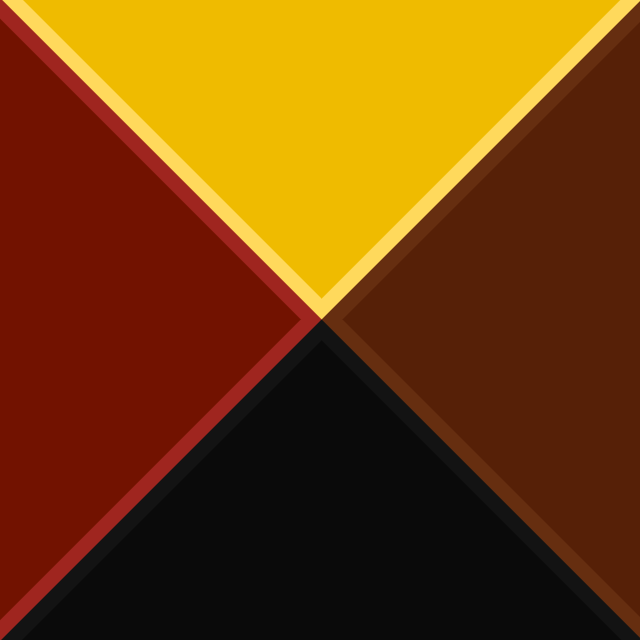
Write a Shadertoy shader that draws this background.

```glsl
const vec2 CENTER = vec2(0.5026, 0.5009);
const float RIM_WIDTH = 0.0325; // measured along the axes

const vec3 GOLD       = vec3(0.937, 0.733, 0.000);
const vec3 GOLD_RIM   = vec3(1.000, 0.851, 0.361);
const vec3 RED        = vec3(0.447, 0.071, 0.000);
const vec3 RED_RIM    = vec3(0.624, 0.145, 0.122);
const vec3 BROWN      = vec3(0.337, 0.125, 0.027);
const vec3 BROWN_RIM  = vec3(0.400, 0.180, 0.063);
const vec3 BLACK      = vec3(0.040);
const vec3 BLACK_RIM  = vec3(0.075);

// Smooth step across zero, about one pixel wide
float edge(float d, float pixel) {
    return smoothstep(-pixel, pixel, d);
}

void mainImage(out vec4 fragColor, in vec2 fragCoord) {
    vec2 p = fragCoord / iResolution.xy - CENTER;
    float pixel = 1.0 / min(iResolution.x, iResolution.y);

    // Signed offsets from the two diagonals
    float falling = p.y + p.x;
    float rising = p.y - p.x;
    float aboveFalling = edge(falling, pixel);
    float aboveRising = edge(rising, pixel);

    // Rim to fill, by depth inside each wedge
    float depth = min(abs(falling), abs(rising));
    float fill = edge(depth - RIM_WIDTH, pixel);
    vec3 top = mix(GOLD_RIM, GOLD, fill);
    vec3 left = mix(RED_RIM, RED, fill);
    vec3 right = mix(BROWN_RIM, BROWN, fill);
    vec3 bottom = mix(BLACK_RIM, BLACK, fill);

    // Choose the wedge by its side of both diagonals
    vec3 lower = mix(bottom, right, aboveFalling);
    vec3 upper = mix(left, top, aboveFalling);
    fragColor = vec4(mix(lower, upper, aboveRising), 1.0);
}
```
